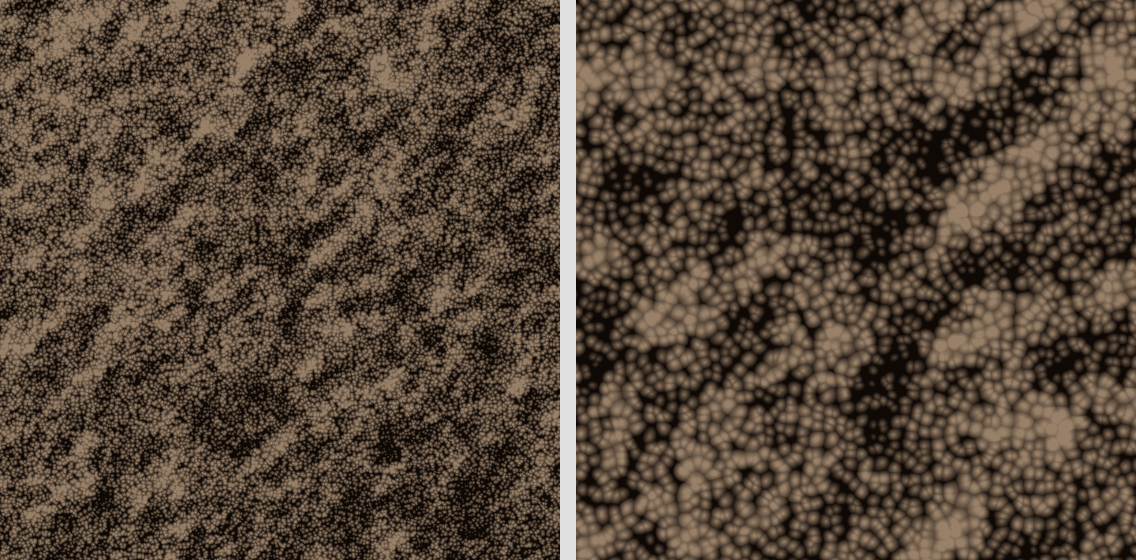
Left, the full canvas; right, a detail of the centre.
This texture is drawn by a WebGL 1 fragment shader. Its source:

```glsl
precision highp float;
uniform vec2 u_resolution;

vec2 hash22(vec2 p) {
  vec3 q = fract(p.xyx * vec3(0.1031, 0.1030, 0.0973));
  q += dot(q, q.yzx + 33.33);
  return fract((q.xx + q.yz) * q.zy);
}

float cornerSlope(vec2 cell, vec2 corner, vec2 f) {
  return dot(hash22(cell + corner) * 2.0 - 1.0, f - corner);
}

float gradientNoise(vec2 p) {
  vec2 i = floor(p), f = p - i;
  vec2 s = f * f * f * (f * (f * 6.0 - 15.0) + 10.0);
  float low = mix(cornerSlope(i, vec2(0.0), f), cornerSlope(i, vec2(1.0, 0.0), f), s.x);
  float high = mix(cornerSlope(i, vec2(0.0, 1.0), f), cornerSlope(i, vec2(1.0), f), s.x);
  return mix(low, high, s.y);
}

// x: distance to the nearest grain centre, y: blended grain tone
vec2 grains(vec2 p) {
  vec2 cell = floor(p), f = p - cell;
  float nearest = 4.0, tone = 0.0, total = 0.0001;
  for (int y = -1; y <= 1; y++) {
    for (int x = -1; x <= 1; x++) {
      vec2 offset = vec2(float(x), float(y));
      vec2 jitter = hash22(cell + offset + 71.0);
      vec2 d = offset + jitter - f;
      float weight = exp(-12.0 * dot(d, d));
      nearest = min(nearest, length(d));
      tone += weight * fract(jitter.x * 17.0 + jitter.y * 31.0);
      total += weight;
    }
  }
  return vec2(nearest, tone / total);
}

void main() {
  vec2 uv = gl_FragCoord.xy / min(u_resolution.x, u_resolution.y);

  // Axes along and across the diagonal streaks, gently bent
  vec2 streak = vec2(dot(uv, vec2(0.77, 0.64)), dot(uv, vec2(-0.64, 0.77))) + 4.0;
  streak.y += 0.02 * gradientNoise(uv * 5.0 + 13.0);

  // Broad bands, blotches and small clumps
  float relief = 0.6 * gradientNoise(streak * vec2(5.0, 15.0));
  relief += 0.75 * gradientNoise(streak * vec2(17.0, 29.0) + 37.0);
  relief += 0.6 * gradientNoise(streak * vec2(48.0, 60.0) + 91.0);
  relief += 0.14 * (uv.y - uv.x);

  // Rounded grains, flatter where the surface is raised
  vec2 grain = grains(uv * 150.0 + 0.4 * gradientNoise(uv * 60.0 + 5.0));
  float contrast = mix(1.25, 0.7, smoothstep(0.0, 0.4, relief));
  float light = 0.49 + relief + contrast * (0.43 - grain.x) + 0.25 * (grain.y - 0.5);

  vec3 darkSoil = vec3(0.06, 0.035, 0.02);
  vec3 paleSand = vec3(0.60, 0.505, 0.41);
  gl_FragColor = vec4(mix(darkSoil, paleSand, clamp(light, 0.0, 1.0)), 1.0);
}
```
